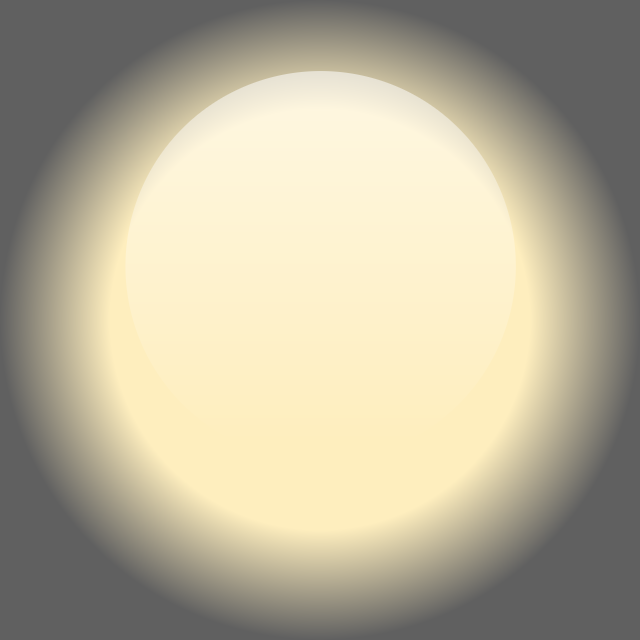
A WebGL 2 fragment shader for this background:

```glsl
#version 300 es
precision highp float;

// A pale yellow lamp on grey: a flat disc whose rim fades linearly into
// the backdrop, overlaid by a smaller, higher glass disc whose white sheen
// fades from top to bottom. Both are built from circle distances.

uniform vec2 u_resolution;
out vec4 outColor;

const vec3 BACKDROP = vec3(0.376);
const vec3 LAMP = vec3(0.996, 0.933, 0.745);
const vec3 SHEEN = vec3(1.0);

// Linear ramp: 0 at start, 1 at end, clamped outside
float ramp(float start, float end, float x) {
    return clamp((x - start) / (end - start), 0.0, 1.0);
}

// Signed distance to a circle, negative inside
float circle(vec2 p, vec2 center, float radius) {
    return length(p - center) - radius;
}

// Antialiased coverage of a shape from its signed distance
float coverage(float dist, float pixel) {
    return clamp(0.5 - dist / pixel, 0.0, 1.0);
}

// Solid core surrounded by a halo of the given width
vec3 glowingDisc(vec3 base, vec3 tint, float dist, float haloWidth) {
    return mix(tint, base, ramp(0.0, haloWidth, dist));
}

void main() {
    // Canvas units, with the unit square centred on any aspect ratio
    float side = min(u_resolution.x, u_resolution.y);
    vec2 p = (gl_FragCoord.xy - 0.5 * u_resolution) / side + 0.5;
    float pixel = 1.0 / side;

    // Lamp and halo
    float lamp = circle(p, vec2(0.5), 0.328);
    vec3 color = glowingDisc(BACKDROP, LAMP, lamp, 0.172);

    // Glass highlight, strongest at its upper rim
    float glass = circle(p, vec2(0.501, 0.584), 0.305);
    float opacity = 0.56 * ramp(0.311, 0.889, p.y);
    color = mix(color, SHEEN, opacity * coverage(glass, pixel));

    outColor = vec4(color, 1.0);
}
```
